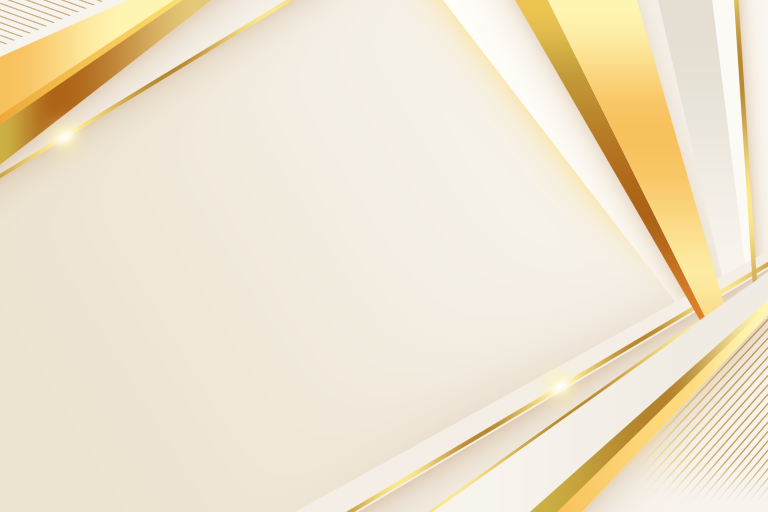
A WebGL 2 fragment shader for this background:

```glsl
#version 300 es
precision highp float;
uniform vec2 u_resolution;
out vec4 outColor;

#define CREAM vec3(0.925, 0.890, 0.815)
#define IVORY vec3(0.970, 0.955, 0.930)
#define WHITE vec3(1.0, 0.995, 0.975)
#define TAN vec3(0.800, 0.680, 0.540)
#define PALE vec3(1.0, 0.960, 0.700)
#define AMBER vec3(0.970, 0.755, 0.360)
#define OLIVE vec3(0.800, 0.690, 0.270)
#define BROWN vec3(0.680, 0.390, 0.090)
#define LINE_WIDTH 0.0055
#define HATCH_STEP 0.0125
#define GLOW_SIZE 0.030

// Signed distance to the line a-b, positive to the right of its direction.
float edge(vec2 p, vec2 a, vec2 b) {
  vec2 t = normalize(b - a);
  return dot(p - a, vec2(t.y, -t.x));
}

float cover(float d) {
  float aa = 0.7 / u_resolution.y;
  return smoothstep(-aa, aa, d);
}

float band(float left, float right) { return cover(left) * cover(-right); }

// Shadow that starts sharply at d = 0 and fades over the given width.
float shade(float d, float width) { return cover(d) * exp(-max(d, 0.0) / width); }

float stroke(float d, float width) { return cover(0.5 * width - abs(d)); }

// Three-stop gradient with its middle stop at m.
vec3 ramp(float t, float m, vec3 a, vec3 b, vec3 c) {
  return mix(mix(a, b, smoothstep(0.0, m, t)), c, smoothstep(m, 1.0, t));
}

// Metal reflections repeating along a thin line, brightest at the peak.
vec3 foil(float x, float peak, float period) {
  float wave = 0.5 + 0.5 * cos(6.2832 * (x - peak) / period);
  return mix(vec3(0.72, 0.53, 0.18), vec3(0.99, 0.91, 0.55), wave);
}

float hatch(float d) {
  float cell = abs(fract(d / HATCH_STEP) - 0.5) * HATCH_STEP;
  float aa = 0.7 / u_resolution.y;
  return 1.0 - smoothstep(0.001 - aa * 0.4, 0.001 + aa, cell);
}

vec3 sparkle(vec3 col, vec2 p, vec2 center) {
  vec2 q = p - center, t = normalize(vec2(0.86, 0.51));
  q = vec2(dot(q, t), dot(q, vec2(-t.y, t.x)));
  float halo = exp(-dot(q, q) / (GLOW_SIZE * GLOW_SIZE));
  q.x *= 0.55;
  float core = exp(-dot(q, q) / (0.16 * GLOW_SIZE * GLOW_SIZE));
  col = mix(col, vec3(1.0, 0.95, 0.68), 0.75 * halo);
  return mix(col, WHITE, core);
}

vec3 beams(vec3 col, vec2 p, float strip) {
  float ray = edge(p, vec2(1.324, 0.404), vec2(0.865, 1.0));
  float dark = edge(p, vec2(1.361, 0.385), vec2(1.006, 1.0));
  float face = edge(p, vec2(1.377, 0.381), vec2(1.070, 1.0));
  float faceEnd = edge(p, vec2(1.412, 0.414), vec2(1.244, 1.0));
  float grey = edge(p, vec2(1.410, 0.463), vec2(1.285, 1.0));
  float light = edge(p, vec2(1.455, 0.482), vec2(1.391, 1.0));
  float wire = edge(p, vec2(1.474, 0.453), vec2(1.438, 1.0));

  // Pale rays with a warm halo, behind the lower strip
  float halo = exp(min(ray, 0.0) / 0.028) * smoothstep(0.38, 0.65, p.y);
  col = mix(col, vec3(0.99, 0.88, 0.58), 0.65 * halo);
  vec3 rays = mix(WHITE, TAN, 0.42 * exp(min(dark, 0.0) / 0.028));
  rays = mix(rays, mix(IVORY, TAN, 0.22 * exp(-max(faceEnd, 0.0) / 0.03)), cover(faceEnd));
  rays = mix(rays, mix(IVORY, vec3(0.895, 0.875, 0.825), smoothstep(0.45, 0.95, p.y)), cover(grey));
  rays = mix(rays, mix(IVORY, WHITE, 0.6), cover(light));
  rays = mix(rays, TAN, 0.6 * shade(wire, 0.018));
  col = mix(col, rays, cover(ray));

  // Lower strip and its gold line
  float line = edge(p, vec2(0.684, 0.0), vec2(1.5, 0.484));
  vec3 slab = mix(vec3(0.955, 0.935, 0.900), TAN, 0.55 * shade(line - 0.008, 0.032));
  col = mix(col, slab, cover(strip));
  col = mix(col, foil(p.x, 1.094, 0.31), stroke(line, 1.5 * LINE_WIDTH));

  // Gold beam and upright gold wire
  float h = (p.y - 0.38) / 0.62;
  vec3 side = ramp(h, 0.32, vec3(0.86, 0.50, 0.16), BROWN, OLIVE);
  side = mix(side, vec3(0.93, 0.77, 0.32), smoothstep(0.75, 1.0, h));
  vec3 front = ramp(h, 0.58, PALE, AMBER, PALE);
  front = mix(front, AMBER, 0.45 * (1.0 - smoothstep(0.0, 0.18, h)));
  col = mix(col, side, band(dark, face));
  col = mix(col, front, band(face, faceEnd));
  return mix(col, foil(p.y, 0.60, 0.52), stroke(wire, 1.6 * LINE_WIDTH));
}

vec3 lowerPanel(vec3 col, vec2 p) {
  float top = edge(p, vec2(0.84, 0.0), vec2(1.5, 0.469));
  float dark = edge(p, vec2(1.035, 0.0), vec2(1.5, 0.414));
  float bright = edge(p, vec2(1.088, 0.0), vec2(1.5, 0.404));
  float rim = edge(p, vec2(1.137, 0.0), vec2(1.5, 0.385));
  float along = (p.x - 1.035) / 0.465;
  col = mix(col, mix(IVORY, vec3(0.94, 0.925, 0.89), smoothstep(0.9, 1.4, p.x)), cover(top));
  col = mix(col, foil(p.x, 0.88, 0.48), stroke(top, LINE_WIDTH) * (1.0 - smoothstep(1.3, 1.4, p.x)));
  col = mix(col, ramp(along, 0.55, OLIVE, vec3(0.70, 0.51, 0.17), PALE), cover(dark));
  col = mix(col, ramp(along, 0.6, AMBER, vec3(0.99, 0.85, 0.48), PALE), cover(bright));
  // Hatched corner, fading towards the bottom
  vec3 corner = mix(IVORY, TAN, 0.45 * shade(rim, 0.035));
  float fade = smoothstep(1.20, 1.38, p.x + 0.5 * p.y) * smoothstep(0.01, 0.12, p.y);
  corner = mix(corner, foil(p.x, 1.22, 0.5), 0.75 * fade * hatch(rim / (1.0 + 0.5 * (1.5 - p.x))));
  return mix(col, corner, cover(rim));
}

vec3 upperPanel(vec3 col, vec2 p) {
  float line = edge(p, vec2(0.0, 0.656), vec2(0.566, 1.0));
  float dark = edge(p, vec2(0.0, 0.678), vec2(0.414, 1.0));
  float rim = edge(p, vec2(0.0, 0.756), vec2(0.357, 1.0));
  float face = edge(p, vec2(0.0, 0.775), vec2(0.340, 1.0));
  float top = edge(p, vec2(0.0, 0.889), vec2(0.250, 1.0));
  col = mix(col, TAN, 0.5 * shade(line, 0.030));
  col = mix(col, mix(IVORY, TAN, 0.5 * shade(dark, 0.035)), cover(-line));
  col = mix(col, foil(p.x, 0.127, 0.40), stroke(line, 1.4 * LINE_WIDTH));
  col = mix(col, ramp(p.x / 0.4, 0.27, OLIVE, BROWN, vec3(0.90, 0.79, 0.48)), cover(-dark));
  col = mix(col, mix(vec3(0.93, 0.66, 0.22), vec3(0.98, 0.84, 0.40), p.x / 0.3), cover(-rim));
  col = mix(col, mix(AMBER, PALE, smoothstep(0.0, 0.25, p.x)), cover(-face));
  vec3 corner = mix(IVORY, vec3(0.73, 0.61, 0.38), 0.7 * hatch(p.y + 0.36 * p.x) * cover(-top - 0.018));
  return mix(col, corner, cover(-top));
}

void main() {
  vec2 p = gl_FragCoord.xy / u_resolution.y;
  float strip = edge(p, vec2(0.576, 0.0), vec2(1.5, 0.510));
  vec3 col = mix(CREAM, IVORY, smoothstep(0.0, 1.75, p.x + 0.6 * p.y));
  col = mix(col, TAN, 0.22 * exp(min(strip, 0.0) / 0.07) * smoothstep(0.4, 1.0, p.x));
  col = beams(col, p, strip);
  col = lowerPanel(col, p);
  col = upperPanel(col, p);
  col = sparkle(col, p, vec2(0.127, 0.732));
  col = sparkle(col, p, vec2(1.094, 0.244));
  outColor = vec4(col, 1.0);
}
```
